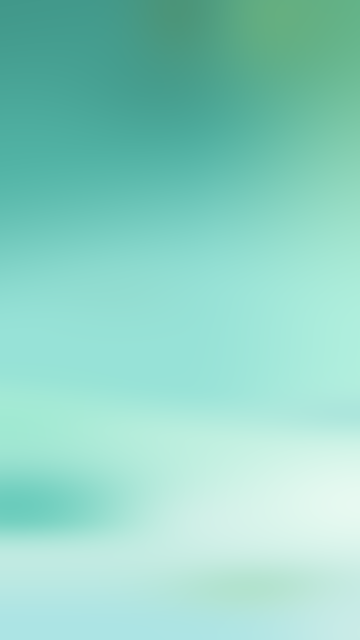
This background is drawn by a Shadertoy shader. Its source:

```glsl
// Soft blurred gradient: deep teal and leaf green above, aqua and pale mint bands below.

// Upper field
const vec3 DEEP_TEAL  = vec3(0.255, 0.595, 0.540);
const vec3 TEAL       = vec3(0.322, 0.706, 0.651);
const vec3 AQUA       = vec3(0.592, 0.886, 0.843);
const vec3 LEAF       = vec3(0.384, 0.706, 0.541);
const vec3 PALE_LEAF  = vec3(0.690, 0.937, 0.867);
const vec3 OLIVE      = vec3(0.408, 0.690, 0.494);
const vec3 DARK_OLIVE = vec3(0.298, 0.573, 0.455);
const vec3 GREY_AQUA  = vec3(0.565, 0.851, 0.800);

// Lower bands
const vec3 MINT       = vec3(0.735, 0.935, 0.870);
const vec3 SPRING     = vec3(0.612, 0.914, 0.816);
const vec3 POOL       = vec3(0.408, 0.796, 0.733);
const vec3 HAZE       = vec3(0.755, 0.918, 0.885);
const vec3 ICE        = vec3(0.675, 0.894, 0.894);
const vec3 MIST       = vec3(0.812, 0.929, 0.910);
const vec3 WHITE_MINT = vec3(0.918, 0.980, 0.949);
const vec3 COOL_EDGE  = vec3(0.655, 0.886, 0.855);
const vec3 SAGE       = vec3(0.675, 0.878, 0.780);

const float UPPER_TILT = 0.10;  // slope of the teal field's lower edge
const float MINT_TILT  = 0.05;  // slope of the mint band's upper edge

// Lays a soft elliptical patch of colour over the base
vec3 glow(vec3 base, vec3 tint, vec2 p, vec2 centre, vec2 radius, float strength) {
    vec2 d = (p - centre) / radius;
    return mix(base, tint, strength * exp(-dot(d, d)));
}

vec3 upperField(vec2 p) {
    float s = p.y + UPPER_TILT * min(p.x, 0.6);
    vec3 cool = mix(DEEP_TEAL, TEAL, smoothstep(-0.02, 0.30, s));
    cool = mix(cool, AQUA, smoothstep(0.24, 0.53, s));
    vec3 warm = mix(LEAF, PALE_LEAF, smoothstep(-0.03, 0.52, p.y));
    vec3 c = mix(cool, warm, smoothstep(0.50, 1.06, p.x));

    c = glow(c, DEEP_TEAL,  p, vec2(0.45, 0.12), vec2(0.26, 0.10), 0.70);
    c = glow(c, OLIVE,      p, vec2(0.77, 0.02), vec2(0.21, 0.11), 0.85);
    c = glow(c, DARK_OLIVE, p, vec2(0.49, 0.01), vec2(0.13, 0.09), 0.80);
    c = glow(c, GREY_AQUA,  p, vec2(0.33, 0.46), vec2(0.20, 0.05), 0.45);
    return c;
}

vec3 lowerBands(vec3 c, vec2 p) {
    // Mint band, with a greener left end and a teal pool beneath it
    c = mix(c, MINT, smoothstep(0.575, 0.665, p.y - MINT_TILT * p.x));
    c = glow(c, SPRING, p, vec2(0.00, 0.66), vec2(0.32, 0.06), 0.80);
    c = glow(c, POOL,   p, vec2(0.03, 0.79), vec2(0.35, 0.07), 0.97);

    // Pale floor cooling towards the bottom
    c = mix(c, HAZE, smoothstep(0.81, 0.88, p.y));
    c = mix(c, ICE,  smoothstep(0.87, 0.98, p.y));

    // Light from the right, and the tints around it
    c = glow(c, MIST,       p, vec2(0.60, 0.82),  vec2(0.22, 0.06),  0.75);
    c = glow(c, WHITE_MINT, p, vec2(1.02, 0.79),  vec2(0.40, 0.11),  0.95);
    c = glow(c, COOL_EDGE,  p, vec2(1.00, 0.645), vec2(0.26, 0.032), 0.75);
    c = glow(c, SAGE,       p, vec2(0.73, 0.92),  vec2(0.26, 0.040), 0.85);
    c = glow(c, MIST,       p, vec2(1.03, 0.99),  vec2(0.25, 0.10),  0.85);
    return c;
}

void mainImage(out vec4 fragColor, in vec2 fragCoord) {
    // Canvas units, with y measured downwards from the top edge
    vec2 p = fragCoord / iResolution.xy;
    p.y = 1.0 - p.y;
    fragColor = vec4(lowerBands(upperField(p), p), 1.0);
}
```
